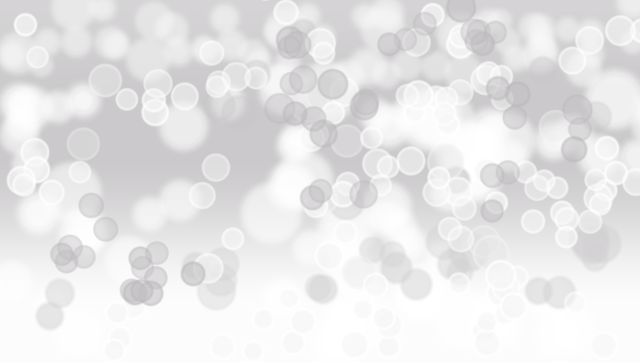
Give the GLSL for this background, as a WebGL 1 fragment shader.

```glsl
precision highp float;

uniform vec2 u_resolution;

const int MAX_DISCS = 128;

vec3 hash3(float n) {
    vec3 q = fract(n * vec3(0.1031, 0.1030, 0.0973));
    q += dot(q, q.yzx + 33.33);
    return fract((q.xxy + q.yzz) * q.zyx);
}

// Vertical backdrop: white floor, grey middle, slightly lighter top
float backdrop(float y) {
    float grey = mix(0.795, 0.835, smoothstep(0.72, 1.0, y));
    return mix(0.99, grey, smoothstep(0.14, 0.58, y));
}

// look = (fill value, rim value, opacity)
float paintDisc(float base, float dist, float radius, float blur, vec3 look) {
    float mask = 1.0 - smoothstep(radius - blur, radius + blur, dist);
    float rim = smoothstep(radius - 0.011, radius - 0.003, dist);
    float opacity = look.z * mix(1.0, 1.2, rim);
    return mix(base, mix(look.x, look.y, rim), min(opacity, 1.0) * mask);
}

// area = (left, bottom, right, top) as canvas fractions;
// group = (discs per cluster, cluster width)
float scatterDiscs(float base, vec2 p, float aspect, vec4 area, vec2 radii,
                   float blur, vec3 look, float count, vec2 group, float seed) {
    float value = base;
    for (int i = 0; i < MAX_DISCS; i++) {
        float id = float(i);
        if (id >= count) break;
        vec3 own = hash3(seed + id);
        vec3 shared = hash3(seed + 500.0 + floor(id / group.x));
        vec2 center = mix(area.xy, area.zw, shared.xy) * vec2(aspect, 1.0);
        center += (own.xy - 0.5) * group.y;
        float radius = mix(radii.x, radii.y, own.z * own.z);
        float variation = mix(0.65, 1.0, fract(own.z * 17.0));
        vec3 discLook = vec3(look.xy, look.z * variation);
        value = paintDisc(value, distance(p, center), radius, blur * variation, discLook);
    }
    return value;
}

// Faint magenta cast in the darker greys
vec3 toneGrey(float value) {
    return vec3(value, value - 0.035 * (1.0 - value), value);
}

void main() {
    vec2 p = gl_FragCoord.xy / u_resolution.y;
    float aspect = u_resolution.x / u_resolution.y;
    float value = backdrop(p.y);

    // Out-of-focus white lights: open field, then the upper band
    value = scatterDiscs(value, p, aspect, vec4(0.0, 0.08, 1.0, 0.76),
        vec2(0.040, 0.085), 0.026, vec3(1.0, 1.0, 0.85), 78.0, vec2(2.0, 0.16), 11.0);
    value = scatterDiscs(value, p, aspect, vec4(0.0, 0.80, 1.0, 0.98),
        vec2(0.030, 0.060), 0.022, vec3(0.98, 0.98, 0.68), 48.0, vec2(1.0, 0.04), 1207.0);

    // Out-of-focus grey shadows
    value = scatterDiscs(value, p, aspect, vec4(0.05, 0.02, 1.0, 0.36),
        vec2(0.036, 0.058), 0.009, vec3(0.82, 0.82, 0.55), 22.0, vec2(2.0, 0.10), 2311.0);
    value = scatterDiscs(value, p, aspect, vec4(0.3, 0.45, 0.95, 0.95),
        vec2(0.036, 0.050), 0.008, vec3(0.78, 0.78, 0.50), 10.0, vec2(1.0, 0.05), 3413.0);

    // Large crisp discs
    value = scatterDiscs(value, p, aspect, vec4(0.08, 0.2, 0.98, 0.82),
        vec2(0.046, 0.058), 0.004, vec3(0.91, 0.95, 0.60), 11.0, vec2(1.0, 0.05), 4519.0);

    // Small crisp white discs
    value = scatterDiscs(value, p, aspect, vec4(0.02, 0.03, 1.0, 1.0),
        vec2(0.031, 0.043), 0.004, vec3(0.965, 1.0, 0.72), 112.0, vec2(2.0, 0.13), 5623.0);

    // Small crisp grey discs: lower left, then centre and right
    value = scatterDiscs(value, p, aspect, vec4(0.10, 0.16, 0.36, 0.46),
        vec2(0.032, 0.038), 0.004, vec3(0.76, 0.73, 0.62), 15.0, vec2(2.0, 0.10), 6701.0);
    value = scatterDiscs(value, p, aspect, vec4(0.42, 0.42, 0.95, 1.0),
        vec2(0.032, 0.044), 0.004, vec3(0.76, 0.73, 0.58), 33.0, vec2(3.0, 0.15), 7817.0);

    gl_FragColor = vec4(toneGrey(value), 1.0);
}
```
